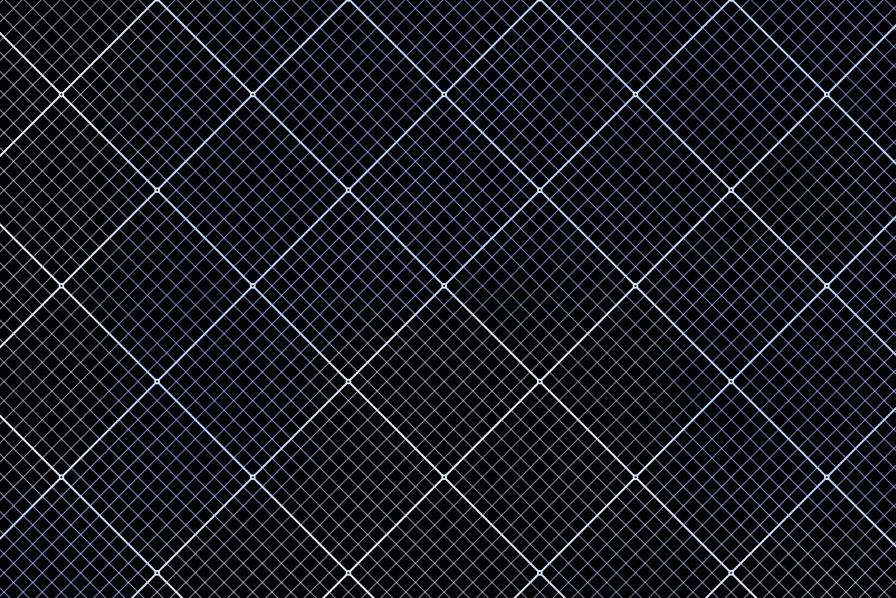
Write a WebGL 2 fragment shader that draws this pattern.

```glsl
#version 300 es
precision highp float;
// Diagonal lattice of fine lines on black, with bright major lines and ringed nodes.
uniform vec2 u_resolution;
out vec4 fragColor;

float hash(vec2 p) {
    return fract(sin(dot(p, vec2(127.1, 311.7))) * 43758.5);
}

float noise(vec2 p) {
    vec2 i = floor(p), f = fract(p);
    f = f * f * (3.0 - 2.0 * f);
    return mix(mix(hash(i), hash(i + vec2(1, 0)), f.x),
               mix(hash(i + vec2(0, 1)), hash(i + vec2(1, 1)), f.x), f.y);
}

// Signed distance to the nearest multiple of period on each axis
vec2 nearest(vec2 p, float period) {
    return p - period * round(p / period);
}

// Share of a pixel covered by a line, also for lines thinner than a pixel
vec2 lineCoverage(vec2 d, float halfWidth, float pixel) {
    d = abs(d);
    vec2 span = min(d + 0.5 * pixel, vec2(halfWidth)) - max(d - 0.5 * pixel, vec2(-halfWidth));
    return clamp(span / pixel, 0.0, 1.0);
}

float discCoverage(float d, float radius, float pixel) {
    return clamp((radius - d) / pixel + 0.5, 0.0, 1.0);
}

void main() {
    float pixel = 1.0 / u_resolution.y;
    vec2 p = gl_FragCoord.xy * pixel;

    // Axes turned by 45 degrees, with a node at the origin
    vec2 q = p - vec2(0.7427, 0.522);
    q = vec2(q.x + q.y, q.x - q.y) * 0.70711;
    float cell = 0.22627;
    vec2 major = nearest(q, cell);
    vec2 minor = nearest(q, cell / 10.0);

    // Slow drift of tint and brightness over the lattice
    float cool = smoothstep(0.2, 0.75, noise(p * 3.0 + 4.0));
    float level = 0.88 + 0.24 * noise(p * 6.0 + 17.0);
    vec3 minorColor = mix(vec3(0.48, 0.48, 0.52), vec3(0.41, 0.43, 0.62), cool) * level;
    vec3 majorColor = mix(vec3(0.92, 0.95, 0.97), vec3(0.72, 0.83, 0.98), cool);
    vec3 black = vec3(0.008, 0.008, 0.018);

    // Fine lines, a little brighter where they cross
    vec2 fine = lineCoverage(minor, 0.00098, pixel);
    vec3 color = black + minorColor * (fine.x + fine.y - 0.5 * fine.x * fine.y);

    // Major lines
    vec2 bold = lineCoverage(major, 0.0016, pixel);
    color = mix(color, majorColor, max(bold.x, bold.y));

    // Small rings at the nodes
    float d = length(major);
    color = mix(color, vec3(0.88, 0.93, 1.0), discCoverage(d, 0.0046, pixel));
    color = mix(color, vec3(0.08, 0.09, 0.16), discCoverage(d, 0.0017, pixel));

    fragColor = vec4(color, 1.0);
}
```
